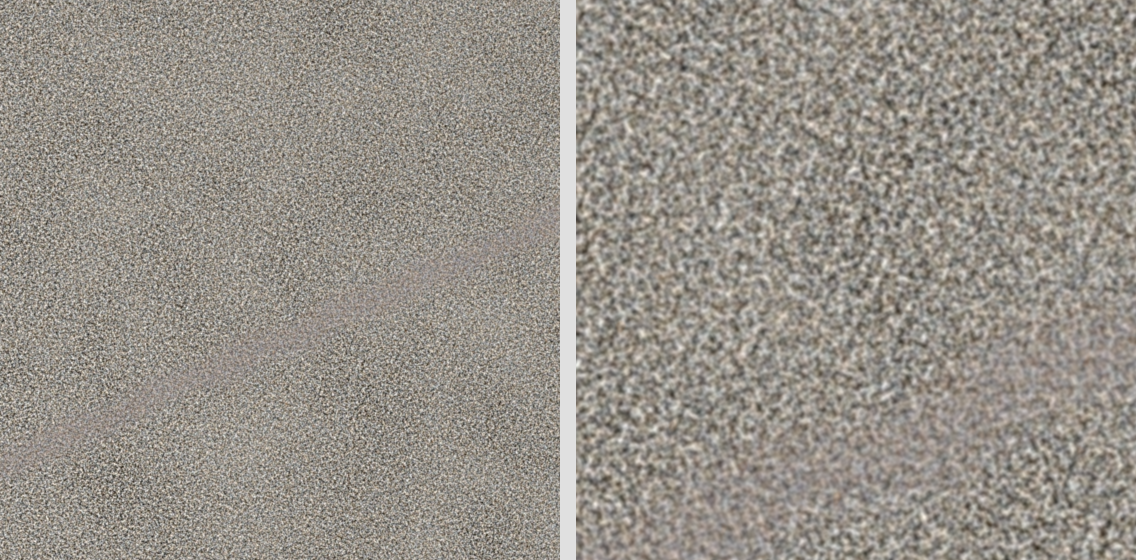
Left: the whole. Right: its middle third, enlarged.
Give the GLSL for this texture, as a WebGL 1 fragment shader.

```glsl
precision highp float;
// Fine-grained grey sandstone with faint mottling and a smooth diagonal vein.

uniform vec2 u_resolution;

vec2 gradientAt(vec2 cell) {
  vec3 p = fract(cell.xyx * vec3(0.1031, 0.1030, 0.0973));
  p += dot(p, p.yzx + 33.33);
  float angle = 6.2832 * fract((p.x + p.y) * p.z);
  return vec2(cos(angle), sin(angle));
}

// Gradient noise, centred on zero
float noise(vec2 p) {
  vec2 i = floor(p);
  vec2 f = p - i;
  vec2 w = f * f * f * (f * (f * 6.0 - 15.0) + 10.0);
  float a = dot(gradientAt(i), f);
  float b = dot(gradientAt(i + vec2(1.0, 0.0)), f - vec2(1.0, 0.0));
  float c = dot(gradientAt(i + vec2(0.0, 1.0)), f - vec2(0.0, 1.0));
  float d = dot(gradientAt(i + 1.0), f - 1.0);
  return mix(mix(a, b, w.x), mix(c, d, w.x), w.y);
}

// Turning the lattice keeps it from lining up with the canvas
vec2 turn(vec2 p, float angle) {
  float c = cos(angle);
  float s = sin(angle);
  return vec2(c * p.x - s * p.y, s * p.x + c * p.y) + 7.0 * angle;
}

float mottle(vec2 p) {
  float sum = 0.0;
  float weight = 0.5;
  for (int i = 0; i < 4; i++) {
    sum += weight * noise(p);
    p = turn(p * 2.1, 0.7);
    weight *= 0.65;
  }
  return sum;
}

void main() {
  vec2 uv = gl_FragCoord.xy / u_resolution.y;
  float patches = mottle(turn(uv * 5.0, 0.4));

  // Soft vein rising to the right, with an uneven border
  float offset = uv.y - 0.17 - 0.44 * uv.x + 0.03 * noise(uv * 9.0);
  float vein = 1.0 - smoothstep(0.005, 0.055, abs(offset));

  // Sand grains: three sizes, calmer in the vein and to the upper right
  float grain = 0.66 * noise(turn(uv * 205.0, 0.5))
              + 0.52 * noise(turn(uv * 310.0, 1.1))
              + 0.28 * noise(turn(uv * 112.0, 1.9));
  float contrast = mix(0.56, 0.43, clamp(0.65 * uv.x + 0.35 * uv.y, 0.0, 1.0));
  contrast *= (1.0 - 0.36 * vein) * (1.0 - 0.35 * patches);
  float tone = grain * contrast + 0.075 * patches * (1.0 - 0.6 * vein);

  // Dark pits gather in the darker patches
  float pits = smoothstep(0.28, 0.55, noise(turn(uv * 125.0, 2.6)) - 0.35 * patches);
  tone -= 0.07 * pits * (1.0 - vein);

  // Warm and cool grains, sparse rust flecks and a pinkish vein
  float warmth = 0.05 * noise(turn(uv * 150.0, 0.9)) + 0.025 * noise(turn(uv * 38.0, 2.2));
  float green = 0.025 * noise(turn(uv * 130.0, 1.5));
  float rust = smoothstep(0.42, 0.6, noise(turn(uv * 85.0, 0.3)));
  vec3 stone = vec3(0.590, 0.570, 0.538) + tone;
  stone += warmth * vec3(0.8, 0.0, -0.9) + green * vec3(-0.4, 0.6, -0.3);
  stone += rust * vec3(0.0, -0.035, -0.06);
  stone += vein * vec3(0.004, -0.007, 0.003);

  gl_FragColor = vec4(clamp(stone, 0.0, 1.0), 1.0);
}
```
